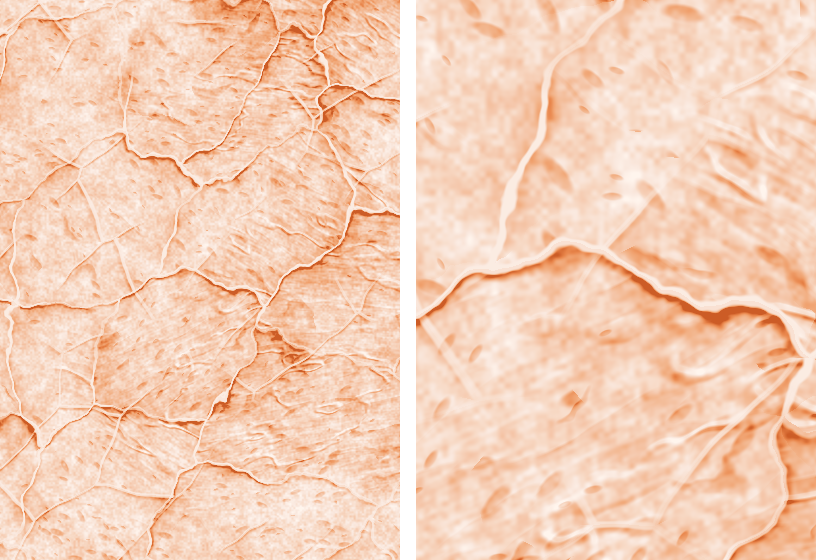
Left: the whole. Right: its middle third, enlarged.
A Shadertoy shader for this texture:

```glsl
const vec2 LIGHT = vec2(0.55, 0.83);

float hash(vec2 p) {
    vec3 q = fract(p.xyx * 0.1031);
    q += dot(q, q.yzx + 33.33);
    return fract((q.x + q.y) * q.z);
}

vec2 hash2(vec2 p) {
    return vec2(hash(p), hash(p + 71.7));
}

vec2 rotate(vec2 p, float angle) {
    float c = cos(angle), s = sin(angle);
    return vec2(c * p.x + s * p.y, c * p.y - s * p.x);
}

float noise(vec2 p) {
    vec2 i = floor(p), f = fract(p);
    f = f * f * (3.0 - 2.0 * f);
    vec2 e = vec2(1, 0);
    return mix(mix(hash(i), hash(i + e), f.x),
               mix(hash(i + e.yx), hash(i + 1.0), f.x), f.y);
}

float fbm(vec2 p) {
    float sum = 0.0, amp = 0.533;
    for (int i = 0; i < 4; i++) {
        sum += amp * noise(p);
        p = rotate(p, 0.6) * 2.03 + 17.3;
        amp *= 0.5;
    }
    return sum;
}

vec2 warp(vec2 p) {
    return vec2(fbm(p), fbm(p + 41.3)) - 0.5;
}

// Voronoi plates: border distance, border normal, plate id
vec4 plates(vec2 p) {
    vec2 cell = floor(p), f = fract(p), home = vec2(0), site = vec2(0);
    float best = 9.0;
    for (int k = 0; k < 9; k++) {
        vec2 g = vec2(k % 3, k / 3) - 1.0;
        vec2 r = g + 0.1 + 0.8 * hash2(cell + g) - f;
        if (dot(r, r) < best) { best = dot(r, r); site = r; home = g; }
    }
    vec3 border = vec3(9, 0, 0);
    for (int k = 0; k < 25; k++) {
        vec2 g = home + vec2(k % 5, k / 5) - 2.0;
        vec2 r = g + 0.1 + 0.8 * hash2(cell + g) - f;
        if (dot(r - site, r - site) < 0.0001) continue;
        vec2 n = normalize(r - site);
        float d = dot(0.5 * (site + r), n);
        if (d < border.x) border = vec3(d, n);
    }
    return vec4(border, hash(cell + home + 5.5));
}

// Scattered elongated pits, darker along one rim
float pits(vec2 p, float angle, vec2 scale, float density) {
    p = rotate(p, angle) * scale;
    vec2 cell = floor(p), f = fract(p);
    float depth = 0.0;
    for (int k = 0; k < 9; k++) {
        vec2 g = vec2(k % 3, k / 3) - 1.0, id = cell + g;
        if (hash(id + 9.1) > density) continue;
        vec2 q = rotate((f - g - hash2(id)) / scale, hash(id + 3.7) - 0.5) * scale;
        float size = mix(0.13, 0.48, pow(hash(id + 6.2), 1.6));
        q /= size * vec2(1.0, 0.8);
        float body = 1.0 - smoothstep(0.6, 1.1, length(q));
        depth = max(depth, body * clamp(0.7 + 0.4 * q.y, 0.3, 1.1));
    }
    return depth;
}

// Trowel streaks with curling creases
float relief(vec2 p, float angle) {
    float streak = 1.0 - abs(2.0 * fbm(rotate(p, angle) * vec2(9, 38)) - 1.0);
    float fold = fbm(rotate(p, angle) * vec2(6, 13) + 8.0);
    float crease = 1.0 - smoothstep(0.0, 0.03, abs(fold - 0.5));
    return streak + 0.55 * crease;
}

// Pale ridge with a shadow on its unlit side
float addRidge(float tone, float d, float facing, float width, float strength) {
    float shade = smoothstep(0.5, 1.3, d / width) * (1.0 - smoothstep(1.3, 3.4, d / width));
    tone += 3.6 * strength * shade * smoothstep(-0.2, 0.9, facing);
    float crest = 1.0 - smoothstep(0.45, 1.2, d / width);
    return mix(tone, -0.3 + 0.8 * smoothstep(0.2, 1.0, facing), crest * min(strength * 1.2, 1.0));
}

vec3 palette(float tone) {
    vec3 stops[8] = vec3[8](
        vec3(1.00, 0.96, 0.93), vec3(0.98, 0.91, 0.87),
        vec3(0.97, 0.85, 0.77), vec3(0.96, 0.78, 0.67),
        vec3(0.95, 0.71, 0.55), vec3(0.94, 0.63, 0.43),
        vec3(0.91, 0.52, 0.29), vec3(0.80, 0.36, 0.15));
    float t = clamp(tone + 1.0, 0.0, 6.999);
    int i = int(t);
    return mix(stops[i], stops[i + 1], fract(t));
}

void mainImage(out vec4 fragColor, in vec2 fragCoord) {
    vec2 uv = fragCoord / iResolution.y + 2.0;

    // Large torn plates and straighter scraped pieces
    vec2 bent = uv + 0.17 * warp(uv * 5.0) + 0.03 * warp(uv * 24.0);
    vec4 plate = plates(rotate(bent, 0.65) * vec2(3.5, 4.9));
    vec4 scrape = plates(rotate(uv + 0.05 * warp(uv * 6.0), 0.75) * vec2(4.2, 7.5) + 20.0);
    float edge = plate.x / 4.2, scrapeEdge = scrape.x / 6.0;
    float facing = dot(plate.yz, LIGHT), scrapeFacing = dot(scrape.yz, LIGHT);
    float angle = mix(-0.9, 0.6, plate.w);

    // Masks
    float patches = smoothstep(0.34, 0.64, fbm(uv * 10.0 + 3.0));
    float rough = smoothstep(0.44, 0.62, fbm(uv * 4.0 + 30.0) + 0.16 * (plate.w - 0.5));
    float scraped = smoothstep(0.42, 0.6, fbm(uv * 5.0 + 60.0));

    // Chalky ground with grain
    float tone = 0.6 + 2.8 * (fbm(uv * 38.0) - 0.5);
    tone += 1.5 * (noise(uv * 270.0) - 0.5) + 1.3 * (noise(uv * 130.0) - 0.5);
    tone += 0.7 * rough;

    // Pigment gathered along the borders
    float spread = 0.012 + 0.045 * fbm(uv * 7.0 + 12.0);
    tone += 3.3 * exp(-edge / spread) * patches * (0.65 + 0.35 * facing);
    tone += 1.5 * exp(-scrapeEdge / 0.014) * scraped * patches * (0.6 + 0.4 * scrapeFacing);

    // Embossed streaks
    float slope = relief(uv + 0.003 * LIGHT, angle) - relief(uv, angle);
    tone += clamp(6.0 * slope, -1.6, 2.6) * mix(0.12, 1.0, rough);

    // Small pits and larger gouges
    float cluster = smoothstep(0.38, 0.62, fbm(uv * 6.0 + 90.0));
    tone += 2.7 * pits(uv, angle, vec2(31, 62), 0.1 + 0.42 * cluster);
    tone += 2.4 * pits(bent, angle, vec2(13, 36), 0.06 + 0.3 * rough * patches);

    // Raised borders
    float crack = 0.45 + 0.75 * smoothstep(0.4, 0.65, fbm(uv * 8.0 + 50.0));
    tone = addRidge(tone, scrapeEdge, scrapeFacing, 0.0024, 0.65 * scraped);
    tone = addRidge(tone, edge, facing, 0.0032, crack);

    fragColor = vec4(palette(tone), 1.0);
}
```
